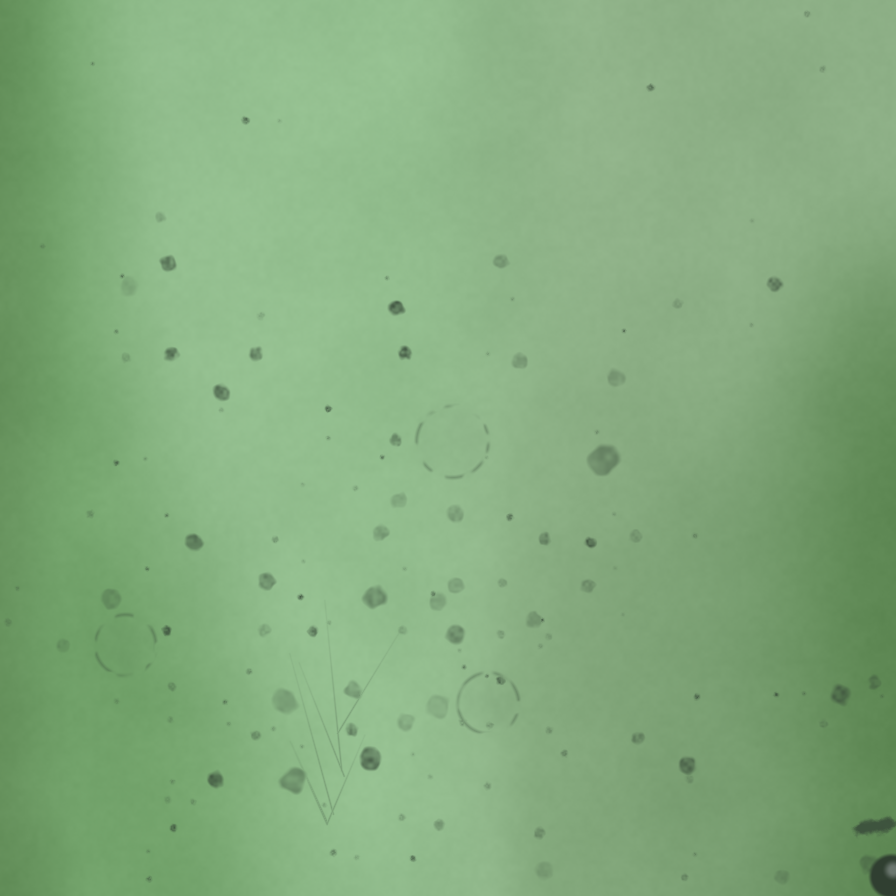
Reproduce this texture procedurally as a three.js fragment shader.

```glsl
// Worn green painted sheet: soft broad shading, darker towards the sides and base,
// with hashed specks, round stains, dotted rings and fine scratches on top.
// A small dark knob sits in the lower right corner.
#define LIGHT vec3(0.575, 0.745, 0.558)
#define GREY vec3(0.555, 0.690, 0.528)
#define LEAF vec3(0.450, 0.640, 0.420)
#define OLIVE vec3(0.465, 0.615, 0.435)
#define SHADE vec3(0.375, 0.540, 0.335)
#define STAIN vec3(0.220, 0.290, 0.225)
#define EDGE 0.0016
#define GRAIN 0.022
#define BLOTCH 0.045
#define SCRATCHES 7

varying vec2 vUv;

vec4 hash4(vec2 p) {
  vec4 q = fract(p.xyxy * vec4(0.1031, 0.1030, 0.0973, 0.1099));
  q += dot(q, q.wzxy + 33.33);
  return fract((q.xxyz + q.yzzw) * q.zywx);
}

float noise(vec2 p) {
  vec2 i = floor(p), f = fract(p);
  f = f * f * (3.0 - 2.0 * f);
  return mix(mix(hash4(i).x, hash4(i + vec2(1, 0)).x, f.x),
             mix(hash4(i + vec2(0, 1)).x, hash4(i + vec2(1, 1)).x, f.x), f.y);
}

float fbm(vec2 p) {
  float sum = 0.0, amp = 0.5;
  for (int i = 0; i < 4; i++) {
    sum += amp * noise(p);
    p = p * 2.03 + 17.0;
    amp *= 0.5;
  }
  return sum / 0.9375;
}

float disc(float d, float r, float soft) {
  return 1.0 - smoothstep(r - soft, r + soft, d);
}

float segment(vec2 p, vec2 a, vec2 b) {
  vec2 ab = b - a;
  return length(p - a - ab * clamp(dot(p - a, ab) / dot(ab, ab), 0.0, 1.0));
}

// Broad colour zones of the paint
vec3 paint(vec2 p) {
  vec2 w = p + 0.06 * (vec2(fbm(p * 3.0), fbm(p * 3.0 + 40.0)) - 0.5);
  float low = 1.0 - smoothstep(0.0, 0.75, p.y);
  vec3 c = mix(LIGHT, GREY, smoothstep(0.40, 0.70, w.x));
  c = mix(c, LEAF, 1.0 - smoothstep(mix(0.02, 0.16, low), mix(0.19, 0.44, low), w.x));
  c = mix(c, SHADE, 0.75 * (1.0 - smoothstep(-0.02, 0.09, w.x)));
  c = mix(c, OLIVE, 0.5 * low * smoothstep(0.53, 0.60, w.x));
  c = mix(c, OLIVE, smoothstep(0.55, 0.92, w.x) * (1.0 - smoothstep(0.30, 0.75, w.y)));
  return mix(c, SHADE, smoothstep(0.80, 1.01, w.x) * (1.0 - smoothstep(0.45, 0.85, w.y)));
}

// One hashed spot per cell, crowded towards the lower middle
float spots(vec2 p, float cells, float chance, float rMin, float rMax, float seed) {
  vec2 id = floor(p * cells);
  vec4 h = hash4(id + seed), k = hash4(id + seed + 71.0);
  vec2 centre = (id + 0.3 + 0.4 * h.xy) / cells;
  vec2 spread = (centre - vec2(0.42, 0.24)) / vec2(0.30, 0.28);
  float crowd = 0.15 + 0.85 * exp(-dot(spread, spread));
  float r = mix(rMin, rMax, h.z * h.z);
  float d = length(p - centre) + 0.5 * r * (noise(p * 1.2 / r + seed) - 0.5);
  float body = disc(d, r, EDGE + 0.12 * r) * (0.45 + 0.55 * noise(p * 2.0 / r));
  float rim = disc(abs(d - r * 0.9), 0.001, EDGE) * 0.35;
  return max(body, rim) * mix(0.25, 0.95, k.x * k.x) * step(h.w, chance * crowd);
}

// Broken, faint circular mark
float ring(vec2 p, vec2 centre, float r) {
  float line = disc(abs(length(p - centre) - r), 0.0015, 0.0025);
  float haze = disc(length(p - centre), r, 0.012) * fbm(p * 55.0);
  return line * smoothstep(0.35, 0.75, noise(p * 90.0)) * 0.35 + haze * 0.07;
}

// Thin scratches fanning up from one point near the base
float scratches(vec2 p) {
  float sum = 0.0;
  for (int i = 0; i < SCRATCHES; i++) {
    vec4 h = hash4(vec2(float(i), 9.0));
    vec2 foot = vec2(0.365, 0.08) + vec2(0.03, 0.12) * h.xy * h.y;
    vec2 tip = foot + vec2(0.13 * (h.z - 0.45), 0.07 + 0.17 * h.w);
    float fade = 1.0 - 0.75 * smoothstep(foot.y, tip.y, p.y);
    sum = max(sum, disc(segment(p, foot, tip), 0.0005, EDGE) * fade * 0.35);
  }
  return sum;
}

void main() {
  vec2 p = vUv;
  vec3 c = paint(p);
  c += BLOTCH * (fbm(p * 9.0) - 0.5) + GRAIN * (fbm(p * 130.0) - 0.5);

  // Specks, drops, faint blots, rings and scratches
  float dirt = spots(p, 34.0, 0.17, 0.0015, 0.0040, 3.0);
  dirt = max(dirt, spots(p, 19.0, 0.36, 0.0035, 0.0100, 23.0));
  dirt = max(dirt, 0.85 * spots(p, 11.0, 0.40, 0.0080, 0.0160, 51.0));
  dirt = max(dirt, ring(p, vec2(0.505, 0.507), 0.040));
  dirt = max(dirt, ring(p, vec2(0.545, 0.215), 0.034));
  dirt = max(dirt, ring(p, vec2(0.140, 0.280), 0.034));
  dirt = max(dirt, scratches(p));
  float smear = segment(p, vec2(0.962, 0.076), vec2(0.99, 0.080)) + 0.012 * fbm(p * 110.0);
  dirt = max(dirt, 0.85 * disc(smear, 0.013, 0.004));
  c = mix(c, STAIN, dirt);

  // Corner knob with a pale glint
  vec2 k = p - vec2(0.995, 0.022);
  c = mix(c, STAIN * 0.85, disc(length(k), 0.024, 0.003));
  c = mix(c, vec3(0.52, 0.56, 0.54), 0.7 * disc(length(k - vec2(0.002, 0.007)), 0.008, 0.005));
  gl_FragColor = vec4(clamp(c, 0.0, 1.0), 1.0);
}
```
